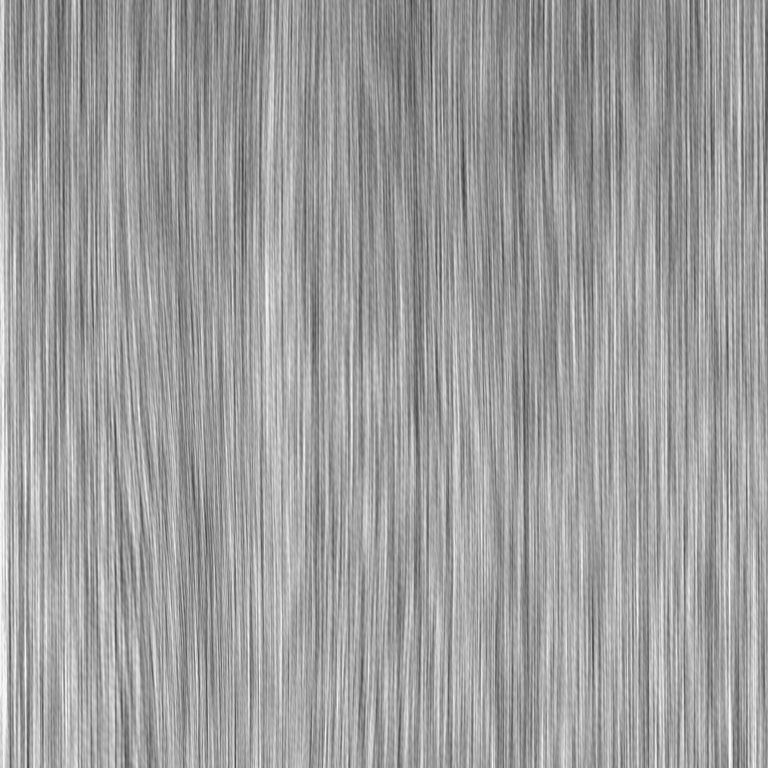
Give the GLSL for this texture, as a three.js fragment shader.

```glsl
// Brushed grey fibres: fine vertical streaks made of strongly stretched
// gradient noise. One set is bent by a slow flow, another runs straight,
// and broad soft bands shade both.

varying vec2 vUv;

float hash(vec2 p) {
  vec3 q = fract(p.xyx * 0.1031);
  q += dot(q, q.yzx + 33.33);
  return fract((q.x + q.y) * q.z);
}

// Slope of a random unit gradient at a lattice corner
float corner(vec2 cell, vec2 offset) {
  float angle = 6.2832 * hash(cell);
  return dot(vec2(cos(angle), sin(angle)), offset);
}

float gradientNoise(vec2 p) {
  vec2 i = floor(p);
  vec2 f = p - i;
  vec2 w = f * f * f * (f * (f * 6.0 - 15.0) + 10.0);
  vec2 e = vec2(1.0, 0.0);
  float low = mix(corner(i, f), corner(i + e.xy, f - e.xy), w.x);
  float high = mix(corner(i + e.yx, f - e.yx), corner(i + e.xx, f - e.xx), w.x);
  return mix(low, high, w.y);
}

// Streaks with a count across and up; the shear staggers their ends
float streaks(vec2 p, float across, float up, float seed) {
  return gradientNoise(vec2(p.x * across, p.y * up + p.x * across * 0.37) + seed);
}

float bump(float x, float center, float width) {
  float d = (x - center) / width;
  return exp(-d * d);
}

// Sideways drift of the fibres, fading out toward both sides
float flow(vec2 uv) {
  float inside = smoothstep(0.06, 0.2, uv.x) * smoothstep(0.85, 0.6, uv.x);
  float drop = (1.0 - uv.y) * (1.0 - uv.y);
  float lean = 0.04 * bump(uv.x, 0.21, 0.07) - 0.02 * bump(uv.x, 0.42, 0.1);
  float sway = 0.025 * gradientNoise(vec2(uv.x * 4.0, uv.y * 1.3) + 21.3);
  return lean * drop + sway * inside;
}

void main() {
  vec2 uv = vUv;
  vec2 bent = vec2(uv.x - flow(uv), uv.y);

  // Broad tone: darker toward the top, with long soft bands
  float tone = mix(0.64, 0.56, smoothstep(0.3, 1.0, uv.y));
  tone += 0.07 * gradientNoise(vec2(bent.x * 13.0, uv.y * 0.9) + 5.7);
  tone += 0.07 * streaks(bent, 47.0, 0.9, 61.2);

  // Bright sheen, dark seam and light left edge
  tone += 0.06 * bump(bent.x, 0.36, 0.02) * bump(uv.y, 0.5, 0.3);
  tone -= 0.07 * bump(uv.x, 0.316, 0.01) * smoothstep(0.3, 0.9, uv.y);
  tone += 0.2 * bump(uv.x, 0.0, 0.01);

  // Bent fibres, from coarse to fine
  float fibres = 0.14 * streaks(bent, 163.0, 2.5, 3.1);
  fibres += 0.22 * streaks(bent, 283.0, 6.0, 40.6);
  fibres += 0.19 * streaks(bent, 397.0, 11.0, 77.4);

  // Long straight fibres, stronger at the sides and the foot
  float straight = 0.19 * streaks(uv, 211.0, 0.7, 120.8);
  straight += 0.21 * streaks(uv, 359.0, 1.2, 171.5);
  straight *= 0.85 + 0.35 * smoothstep(0.2, 0.45, abs(uv.x - 0.5));
  straight *= 1.2 - 0.35 * smoothstep(0.0, 0.6, uv.y);

  // Short grain that roughens the fibres
  float grain = 0.09 * streaks(bent, 379.0, 110.0, 210.3);

  float grey = clamp(tone + fibres + straight + grain, 0.22, 0.96);
  gl_FragColor = vec4(vec3(grey), 1.0);
}
```
